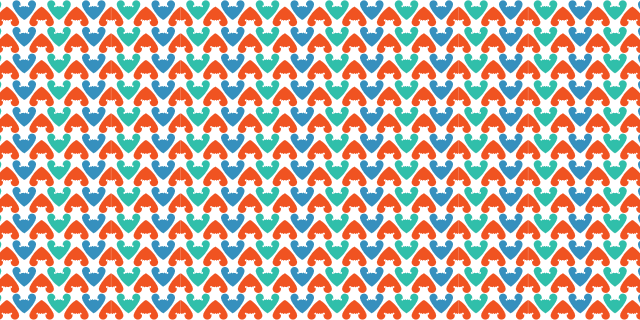
Write a WebGL 1 fragment shader that draws this pattern.

```glsl
precision highp float;

uniform vec2 u_resolution;

// Layout units: the canvas is 384 units high, each row is 32
const float CANVAS_HEIGHT = 384.0;
const float ROW_PITCH = 32.0;
const float COLUMN_PITCH = 41.7;
const float FIRST_DOWN_HEART = 29.1;
const float FIRST_UP_HEART = 8.25;
const float FIRST_SEAM = 133.4;

const vec3 PAPER = vec3(1.0);
const vec3 ORANGE = vec3(0.94, 0.325, 0.13);
const vec3 TEAL = vec3(0.19, 0.75, 0.665);
const vec3 BLUE = vec3(0.21, 0.565, 0.745);

float coverage(float dist, float pixel) {
  return clamp(0.5 - dist / pixel, 0.0, 1.0);
}

float circle(vec2 p, vec2 center, float radius) {
  return length(p - center) - radius;
}

// Signed offset from the nearest column center
float columnOffset(float x, float first, float pitch) {
  return (fract((x - first) / pitch + 0.5) - 0.5) * pitch;
}

float columnIndex(float x, float first, float pitch) {
  return floor((x - first) / pitch + 0.5);
}

// Heart with curled lobes at y = 0 and its tip near y = 24
float heart(vec2 p) {
  float side = abs(p.x);
  float softSide = sqrt(p.x * p.x + 0.4);

  // Bowed flanks under a gently scalloped notch floor
  float flank = circle(vec2(softSide, p.y), vec2(-22.2, -8.1), 39.2);
  float notchFloor = 7.6 + 0.35 * cos(p.x * 2.2) - p.y;
  float body = max(flank, notchFloor);

  // Round lobes with a small undercut that forms the hooks
  float lobe = circle(vec2(side, p.y), vec2(9.3, 5.2), 4.8);
  float undercut = circle(vec2(side, p.y), vec2(4.9, 7.5), 1.1);
  return max(min(body, lobe), -undercut);
}

// Thin tile joins, visible on two of every five tiles
float seam(float x, float pixel) {
  float pitch = 2.0 * COLUMN_PITCH;
  float shown = 1.0 - step(1.5, mod(columnIndex(x, FIRST_SEAM, pitch), 5.0));
  float dist = abs(columnOffset(x, FIRST_SEAM, pitch)) - 0.4;
  return shown * coverage(dist, pixel);
}

void main() {
  float pixel = CANVAS_HEIGHT / u_resolution.y;
  vec2 p = gl_FragCoord.xy * pixel;
  float rowY = mod(CANVAS_HEIGHT - p.y, ROW_PITCH);

  // Downward hearts alternate blue and teal by column
  float downX = columnOffset(p.x, FIRST_DOWN_HEART, COLUMN_PITCH);
  float parity = mod(columnIndex(p.x, FIRST_DOWN_HEART, COLUMN_PITCH), 2.0);
  vec3 downColor = mix(BLUE, TEAL, step(0.5, parity));
  float down = heart(vec2(downX, rowY));

  // Upward hearts sit between them, slightly wider
  float upX = columnOffset(p.x, FIRST_UP_HEART, COLUMN_PITCH);
  float up = heart(vec2(upX / 1.04, ROW_PITCH - 0.1 - rowY));

  vec3 color = mix(PAPER, downColor, coverage(down, pixel));
  color = mix(color, ORANGE, coverage(up, pixel));
  color = mix(color, PAPER, 0.3 * seam(p.x, pixel));
  gl_FragColor = vec4(color, 1.0);
}
```
